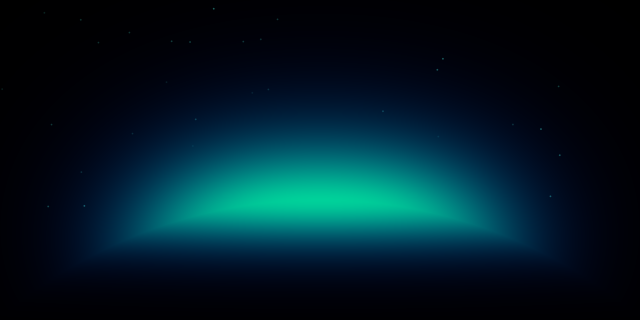
This background is drawn by a WebGL 1 fragment shader. Its source:

```glsl
precision highp float;

uniform vec2 u_resolution;

// Lengths are in canvas heights, x measured from the centre line
const float HORIZON_TOP = 0.375;
const float PLANET_RADIUS = 1.545;
const float PEAK_LIGHT = 0.905;
const float SPREAD_WIDTH = 1.6;
const float SKY_FADE = 0.279;
const float SKY_POWER = 1.5;
const float GROUND_FADE = 0.182;
const float GROUND_POWER = 1.76;

// Colour ramp coefficients: linear, quadratic and cubic in light
const vec3 NAVY = vec3(0.0, 0.0, 0.45);
const vec3 TEAL = vec3(0.0, 1.0, 0.8);
const vec3 BLUE_LOSS = vec3(0.0, 0.0, 0.62);

const vec3 STAR_COLOR = vec3(0.12, 0.42, 0.38);
const float STAR_CELL = 0.12;
const float STAR_CHANCE = 0.55;
const float STAR_RADIUS = 0.0048;
const float STAR_FLOOR = 0.18;

float hash(vec2 p) {
    vec3 q = fract(vec3(p.xyx) * 0.1031);
    q += dot(q, q.yzx + 33.33);
    return fract((q.x + q.y) * q.z);
}

float falloff(float dist, float reach, float power) {
    return exp(-pow(max(dist, 0.0) / reach, power));
}

// Light below the horizon fades with depth and slowly to the sides
float groundLight(vec2 p) {
    float side = p.x / SPREAD_WIDTH;
    float depth = HORIZON_TOP - p.y;
    return PEAK_LIGHT * exp(-side * side)
        * falloff(depth, GROUND_FADE, GROUND_POWER);
}

// Light above the horizon spreads outward from the nearest arc point
float horizonLight(vec2 p) {
    vec2 center = vec2(0.0, HORIZON_TOP - PLANET_RADIUS);
    vec2 ray = p - center;
    float dist = length(ray);
    float altitude = max(dist - PLANET_RADIUS, 0.0);
    vec2 source = center + ray * min(1.0, PLANET_RADIUS / dist);
    return groundLight(source) * falloff(altitude, SKY_FADE, SKY_POWER);
}

vec3 glowColor(float light) {
    return light * (NAVY + light * (TEAL - light * BLUE_LOSS));
}

// One jittered star in some of the grid cells
float starField(vec2 p) {
    vec2 cell = floor(p / STAR_CELL);
    vec2 jitter = vec2(hash(cell + 17.3), hash(cell + 61.7));
    vec2 star = (cell + mix(vec2(0.08), vec2(0.92), jitter)) * STAR_CELL;
    float present = step(hash(cell + 5.1), STAR_CHANCE);
    float brightness = mix(0.2, 1.0, hash(cell + 91.9));
    float dotShape = 1.0 - smoothstep(0.0, STAR_RADIUS, distance(p, star));
    return present * brightness * dotShape;
}

void main() {
    vec2 uv = gl_FragCoord.xy / u_resolution.y;
    vec2 p = uv - vec2(0.5 * u_resolution.x / u_resolution.y, 0.0);

    float light = horizonLight(p);
    vec3 color = glowColor(light);

    // Stars disappear inside the glow and near the ground
    float starMask = smoothstep(STAR_FLOOR, STAR_FLOOR + 0.15, uv.y)
        * (1.0 - smoothstep(0.15, 0.5, light));
    color += STAR_COLOR * starField(uv + 7.0) * starMask;

    gl_FragColor = vec4(color, 1.0);
}
```
